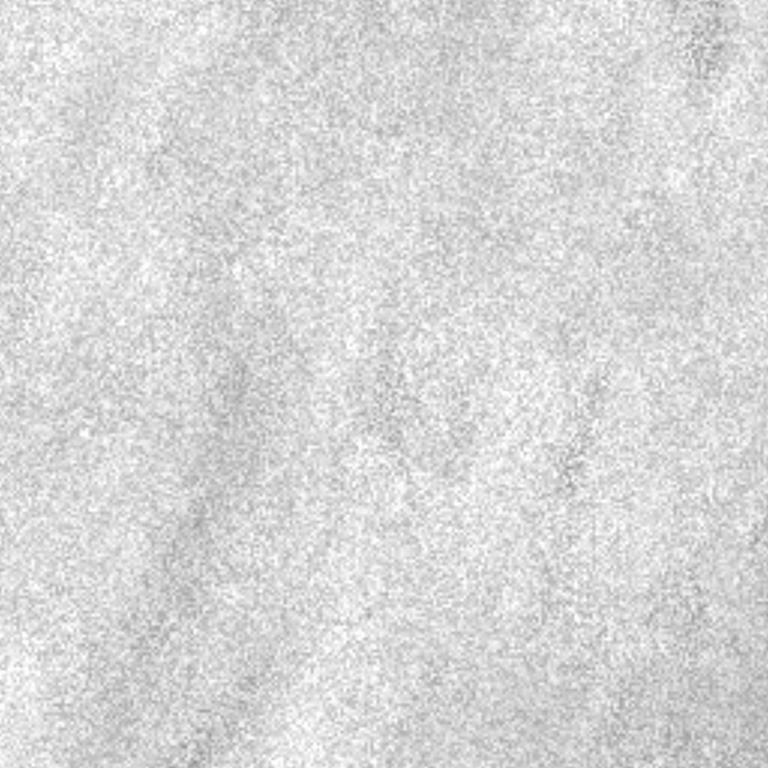
This texture is drawn by a Shadertoy shader. Its source:

```glsl
// Pale grey weathered stone: fine soft speckle over faint cloudy streaks
// that lean to the right as they rise, with a few darker, rougher smudges.
// Built from layered value noise in sheared and stretched canvas units.

#define BASE_GREY     0.838
#define CLOUD_SCALE   vec2(7.0, 2.7)
#define CLOUD_DEPTH   0.25
#define STREAK_LEAN   0.32
#define SMUDGE_SCALE  vec2(8.0, 4.2)
#define SMUDGE_DEPTH  0.10
#define GRAIN_CELLS   256.0
#define GRAIN_DEPTH   0.175
#define CLUMP_CELLS   105.0
#define CLUMP_DEPTH   0.04

float hash(vec2 cell) {
    vec3 p = fract(cell.xyx * 0.1031);
    p += dot(p, p.yzx + 33.33);
    return fract((p.x + p.y) * p.z);
}

// Sum of two hashes, centred on zero: a triangular spread of grain values
float grainValue(vec2 cell) {
    return hash(cell + 17.0) + hash(cell + 419.0) - 1.0;
}

// Bilinear speckle keeps the grains small and soft
float grain(vec2 p) {
    vec2 cell = floor(p);
    vec2 f = fract(p);
    float low = mix(grainValue(cell), grainValue(cell + vec2(1, 0)), f.x);
    float high = mix(grainValue(cell + vec2(0, 1)), grainValue(cell + 1.0), f.x);
    return mix(low, high, f.y);
}

float valueNoise(vec2 p) {
    vec2 cell = floor(p);
    vec2 f = fract(p);
    f = f * f * (3.0 - 2.0 * f);
    float low = mix(hash(cell), hash(cell + vec2(1, 0)), f.x);
    float high = mix(hash(cell + vec2(0, 1)), hash(cell + 1.0), f.x);
    return mix(low, high, f.y);
}

// Layered noise, normalised to 0..1
float clouds(vec2 p) {
    float sum = 0.0, weight = 1.0, total = 0.0;
    for (int octave = 0; octave < 5; octave++) {
        sum += weight * valueNoise(p);
        total += weight;
        weight *= 0.58;
        p = p * 2.03 + vec2(13.7, 31.3);
    }
    return sum / total;
}

void mainImage(out vec4 fragColor, in vec2 fragCoord) {
    vec2 uv = fragCoord / iResolution.y;

    // Lean the streaks and bend them a little
    vec2 leaning = uv;
    leaning.x -= STREAK_LEAN * uv.y;
    leaning.x += 0.02 * sin(9.0 * uv.y + 5.0 * uv.x);

    float cloud = clouds(leaning * CLOUD_SCALE + 5.0) - 0.5;
    float smudge = smoothstep(0.62, 0.84, clouds(leaning * SMUDGE_SCALE + 61.0));

    // Speckle is rougher inside the smudges and in scattered clumps
    float roughness = 0.85 + 0.35 * valueNoise(leaning * vec2(24.0, 12.0)) + 0.5 * smudge;
    float speckle = GRAIN_DEPTH * roughness * grain(uv * GRAIN_CELLS);
    float clump = CLUMP_DEPTH * grain(uv * CLUMP_CELLS + 7.3);

    float grey = BASE_GREY + CLOUD_DEPTH * cloud - SMUDGE_DEPTH * smudge + speckle + clump;
    fragColor = vec4(vec3(clamp(grey, 0.0, 0.99)), 1.0);
}
```
